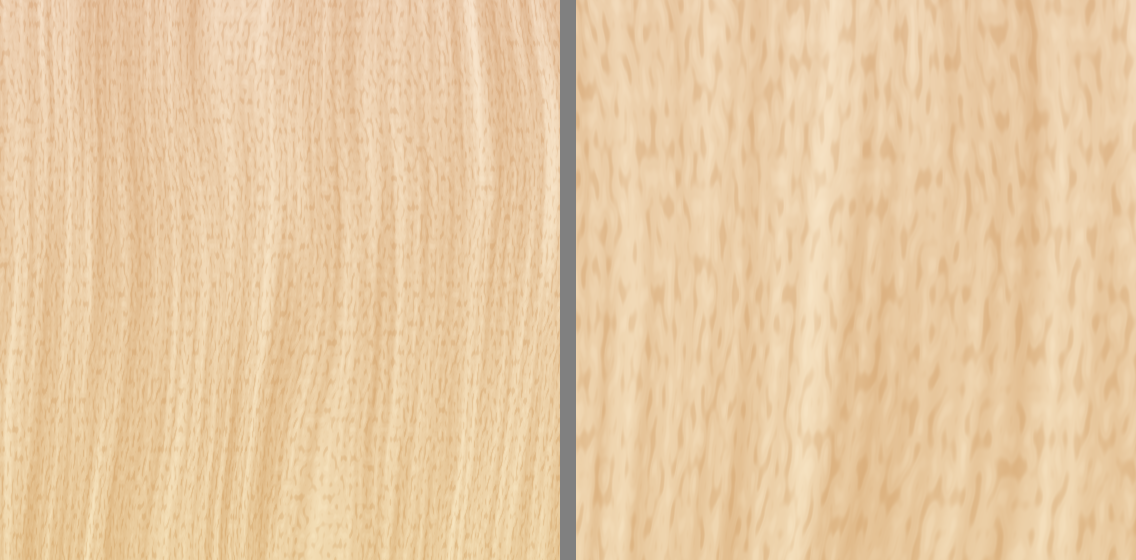
Left: the whole. Right: its middle third, enlarged.
This texture is drawn by a three.js fragment shader. Its source:

```glsl
// Pale beech veneer with upright, gently leaning grain and short dark pores.
// Gradient noise, stretched along the grain and bent by a slow warp, is summed
// from broad bands to fine threads, then mapped between two wood colours.

#define DARK_WOOD vec3(0.872, 0.712, 0.527)
#define LIGHT_WOOD vec3(0.957, 0.872, 0.743)
#define TOP_TINT vec3(0.0, -0.012, 0.045)
#define GRAIN_BEND 0.075
#define HEART_LEAN 0.10
#define BAND_CONTRAST 0.45
#define STREAK_CONTRAST 0.50
#define THREAD_CONTRAST 0.42
#define RIBBON_GLOW 0.38
#define PORE_DEPTH 0.42
#define PORE_SCALE vec2(215.0, 58.0)

varying vec2 vUv;

float hash(vec2 cell) {
  vec3 p = fract(cell.xyx * 0.1031);
  p += dot(p, p.yzx + 33.33);
  return fract((p.x + p.y) * p.z);
}

// Dot product of a random unit gradient with the offset from its corner
float cornerSlope(vec2 cell, vec2 offset) {
  float angle = 6.2832 * hash(cell);
  return dot(vec2(cos(angle), sin(angle)), offset);
}

float gradientNoise(vec2 p) {
  vec2 cell = floor(p);
  vec2 f = p - cell;
  vec2 w = f * f * f * (f * (f * 6.0 - 15.0) + 10.0);
  vec2 e = vec2(1.0, 0.0);
  float low = mix(cornerSlope(cell, f), cornerSlope(cell + e.xy, f - e.xy), w.x);
  float high = mix(cornerSlope(cell + e.yx, f - e.yx), cornerSlope(cell + e.xx, f - e.xx), w.x);
  return mix(low, high, w.y);
}

// Bends the plane so that lines of constant x follow the grain
vec2 grainSpace(vec2 p) {
  float bend = GRAIN_BEND * gradientNoise(p * vec2(2.6, 1.3) + vec2(7.3, 3.6));
  bend += 0.1 * GRAIN_BEND * gradientNoise(p * vec2(9.0, 5.0) + 21.4);
  float fromHeart = (p.x - 0.49) / 0.09;
  float lean = HEART_LEAN * exp(-fromHeart * fromHeart) * (p.y - 0.5);
  return vec2(p.x + bend - lean, p.y);
}

// Long fibres, from wide bands to hair-thin threads
float fibreTone(vec2 g) {
  float tone = 0.35 * gradientNoise(g * vec2(4.5, 0.5) + vec2(13.2, 5.3));
  tone += BAND_CONTRAST * gradientNoise(g * vec2(17.0, 0.7) + vec2(41.7, 9.4));
  tone += STREAK_CONTRAST * gradientNoise(g * vec2(46.0, 1.1) + vec2(83.1, 17.6));
  tone += THREAD_CONTRAST * gradientNoise(g * vec2(105.0, 2.3) + vec2(29.5, 31.2));
  float ribbon = gradientNoise(g * vec2(33.0, 0.9) + vec2(61.4, 47.8));
  return tone + RIBBON_GLOW * smoothstep(0.15, 0.5, ribbon);
}

// Short dark flecks lying along the grain, with a faint bright edge
float poreTone(vec2 g) {
  float fleck = gradientNoise(g * PORE_SCALE + vec2(113.0, 71.0));
  float dark = smoothstep(0.04, 0.46, fleck);
  float bright = smoothstep(0.1, 0.5, -fleck);
  return PORE_DEPTH * (0.4 * bright - dark);
}

void main() {
  vec2 grain = grainSpace(vUv);
  float tone = 0.51 + fibreTone(grain) + poreTone(grain);

  // Soft limits keep the extremes from washing out
  tone = mix(tone, smoothstep(-0.15, 1.15, tone), 0.5);
  vec3 wood = mix(DARK_WOOD, LIGHT_WOOD, clamp(tone, -0.3, 1.15));

  // Slightly pinker towards the top, more golden below
  wood += TOP_TINT * (vUv.y - 0.5);
  gl_FragColor = vec4(wood, 1.0);
}
```
